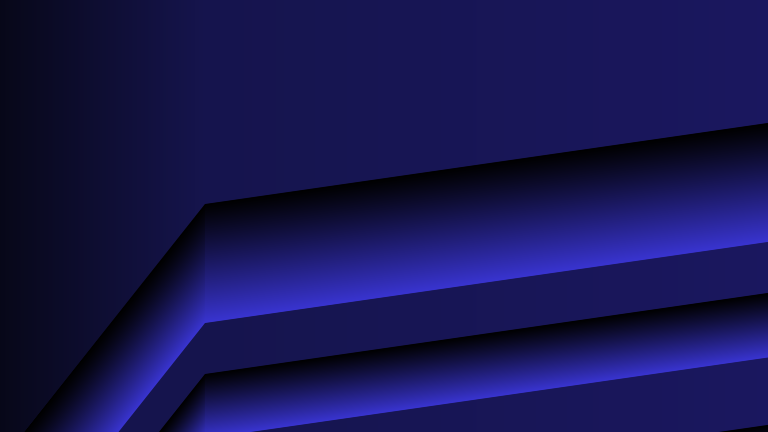
Reproduce this background procedurally as a Shadertoy shader.

```glsl
// Dark indigo wall with folded, glowing ledges that bend at a single crease.

#define CREASE vec2(0.4745, 0.5278)   // bend of the top ledge, in canvas heights
#define SLOPE_LEFT 1.26
#define SLOPE_RIGHT 0.144
#define WALL_DARK vec3(0.028, 0.028, 0.095)
#define WALL_MID vec3(0.083, 0.079, 0.302)
#define WALL_BRIGHT vec3(0.102, 0.090, 0.372)
#define GLOW vec3(0.222, 0.203, 0.815)
#define LEDGES 3

// Vertical distance below the bent ridge line
float ridgeDepth(vec2 p) {
    float x = p.x - CREASE.x;
    float slope = x < 0.0 ? SLOPE_LEFT : SLOPE_RIGHT;
    return CREASE.y + slope * x - p.y;
}

// Horizontal shading: a quick rise up to the crease, then a slow one
vec3 wallColor(float x, float right) {
    vec3 left = mix(WALL_DARK, WALL_MID, clamp(x / CREASE.x, 0.0, 1.0));
    float t = clamp((x - CREASE.x) / (right - CREASE.x), 0.0, 1.0);
    return left + (WALL_BRIGHT - WALL_MID) * t;
}

void mainImage(out vec4 fragColor, in vec2 fragCoord) {
    vec2 p = fragCoord / iResolution.y;
    float right = iResolution.x / iResolution.y;
    float depth = ridgeDepth(p);

    // Edge softness: about one pixel across the slanted line
    float slope = p.x < CREASE.x ? SLOPE_LEFT : SLOPE_RIGHT;
    float soft = 0.6 * length(vec2(slope, 1.0)) / iResolution.y;

    // Wall above, and the evenly lit faces between the ledges
    vec3 color = wallColor(p.x, right);
    vec3 face = wallColor(max(p.x, CREASE.x), right);
    color = mix(color, face, smoothstep(-soft, soft, depth));

    // Ledges: x is the start depth, y the height of the gradient
    vec2 ledges[LEDGES] = vec2[LEDGES](
        vec2(0.0, 0.2755), vec2(0.3935, 0.1495), vec2(0.699, 0.15));
    float falloff = p.x < CREASE.x ? 1.25 : 1.08;
    for (int i = 0; i < LEDGES; i++) {
        float d = depth - ledges[i].x;
        float span = ledges[i].y;
        float inside = smoothstep(-soft, soft, d) * smoothstep(-soft, soft, span - d);
        vec3 glow = GLOW * pow(clamp(d / span, 0.0, 1.0), falloff);
        color = mix(color, glow, inside);
    }

    fragColor = vec4(color, 1.0);
}
```
